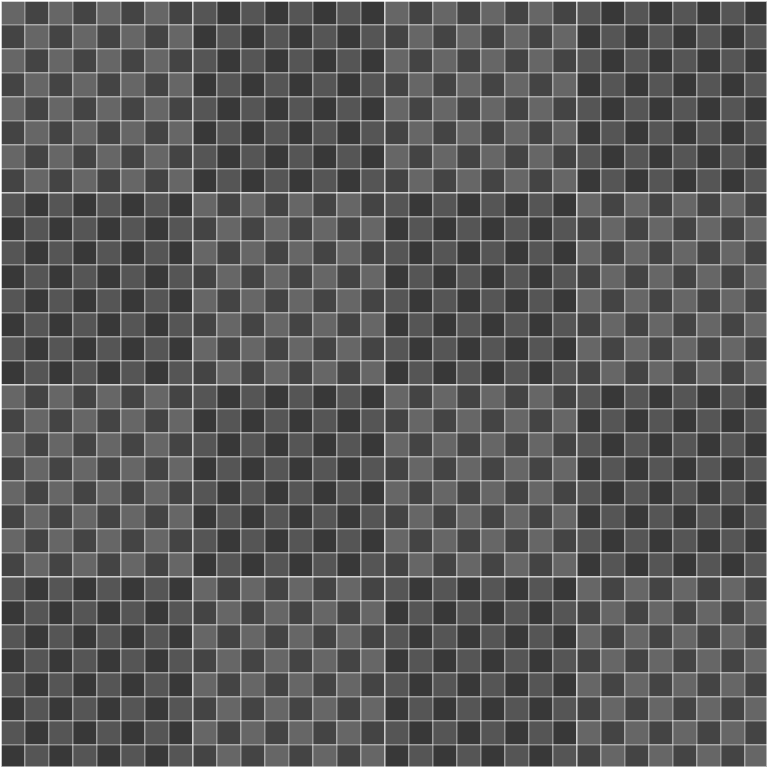
Write a Shadertoy shader that draws this pattern.

```glsl
// Smoothed square wave per axis: +1 in even cells, -1 in odd cells
vec2 squareWave(vec2 p, vec2 pixel) {
    return clamp((0.5 - abs(mod(p + 0.5, 2.0) - 1.0)) * 2.0 / pixel, -1.0, 1.0);
}

// Two-tone checker weight: 1 where the cell indices have an even sum
float checker(vec2 p, vec2 pixel) {
    vec2 wave = squareWave(p, pixel);
    return 0.5 + 0.5 * wave.x * wave.y;
}

// Coverage of thin lines, one sixteenth of a cell wide, at the start of each period
vec2 gridLines(vec2 p, float period, vec2 pixel) {
    vec2 dist = abs(mod(p - 1.0 / 32.0 + 0.5 * period, period) - 0.5 * period);
    return clamp((1.0 / 32.0 - dist) / pixel + 0.5, 0.0, 1.0);
}

void mainImage(out vec4 fragColor, in vec2 fragCoord) {
    // Cell coordinates, 32 across and down, measured from the top left
    vec2 uv = fragCoord / iResolution.xy;
    vec2 p = 32.0 * vec2(uv.x, 1.0 - uv.y);
    vec2 pixel = 32.0 / iResolution.xy;

    // Small checker inside alternating light and dark blocks of 8 by 8 cells
    float cell = checker(p, pixel);
    float block = checker(p / 8.0, pixel / 8.0);
    float shade = mix(mix(0.22, 0.333, cell), mix(0.267, 0.4, cell), block);

    // Translucent white lines, doubled where blocks meet
    vec2 minorGap = 1.0 - 0.45 * gridLines(p, 1.0, pixel);
    vec2 majorGap = 1.0 - 0.45 * gridLines(p, 8.0, pixel);
    shade = 1.0 - (1.0 - shade) * minorGap.x * minorGap.y * majorGap.x * majorGap.y;

    // White outer frame
    vec2 frame = clamp((1.0 / 16.0 - min(p, 32.0 - p)) / pixel + 0.5, 0.0, 1.0);
    shade = mix(shade, 1.0, max(frame.x, frame.y));

    fragColor = vec4(vec3(shade), 1.0);
}
```
